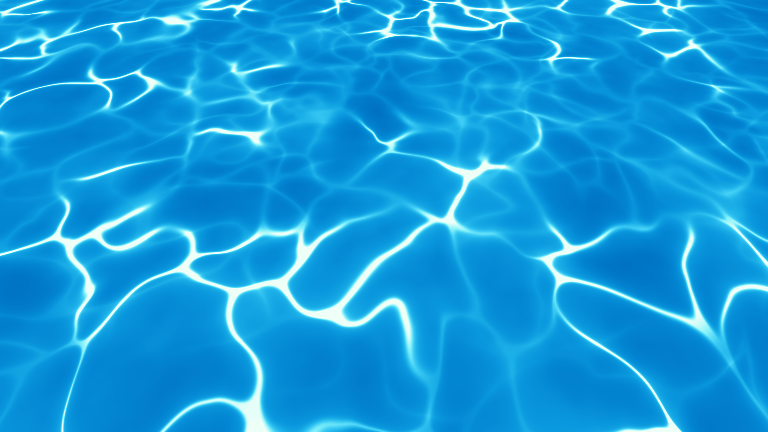
Write a Shadertoy shader that draws this texture.

```glsl
// Sunlit swimming pool water: a web of bright caustic lines receding over blue.

const float HORIZON = 1.5;     // height of the vanishing line, in canvas heights
const float CELL_DENSITY = 5.0;

vec2 hash2(vec2 p) {
    vec3 q = fract(vec3(p.xyx) * vec3(0.1031, 0.1030, 0.0973));
    q += dot(q, q.yzx + 33.33);
    return fract((q.xx + q.yz) * q.zy);
}

// Smooth value noise with two independent channels
vec2 noise2(vec2 p) {
    vec2 i = floor(p), f = fract(p);
    vec2 u = f * f * f * (f * (f * 6.0 - 15.0) + 10.0);
    vec2 low = mix(hash2(i), hash2(i + vec2(1, 0)), u.x);
    vec2 high = mix(hash2(i + vec2(0, 1)), hash2(i + vec2(1, 1)), u.x);
    return mix(low, high, u.y);
}

float fbm(vec2 p) {
    float sum = 0.0, gain = 0.55;
    for (int i = 0; i < 4; i++) {
        sum += gain * noise2(p).x;
        p = mat2(1.6, 1.2, -1.2, 1.6) * p + 7.3;
        gain *= 0.5;
    }
    return sum;
}

vec2 ripple(vec2 p, float bend) {
    p += bend * (noise2(p * 1.2 + 3.7) - 0.5);
    return p + 0.12 * (noise2(p * 3.4 + 19.1) - 0.5);
}

vec2 cellPoint(vec2 id) {
    return id + 0.08 + 0.84 * hash2(id + 57.0);
}

// Distance to the nearest cell border, with rounded corners
float webDistance(vec2 p, float sharpness) {
    vec2 home = floor(p), nearest = vec2(0), nearestId = home;
    float best = 1e3;
    for (int y = -1; y <= 1; y++)
    for (int x = -1; x <= 1; x++) {
        vec2 id = home + vec2(x, y);
        vec2 offset = cellPoint(id) - p;
        float d = dot(offset, offset);
        if (d < best) { best = d; nearest = offset; nearestId = id; }
    }
    float sum = 1e-6;
    for (int y = -2; y <= 2; y++)
    for (int x = -2; x <= 2; x++) {
        if (x == 0 && y == 0) continue;
        vec2 offset = cellPoint(nearestId + vec2(x, y)) - p;
        float border = dot(0.5 * (nearest + offset), normalize(offset - nearest));
        sum += exp(-sharpness * border);
    }
    return max(-log(sum) / sharpness, 0.0);
}

// Light level 0 to 6, from deep blue to white
vec3 waterColor(float level) {
    vec3 color = vec3(0.00, 0.45, 0.77);
    color = mix(color, vec3(0.01, 0.52, 0.82), clamp(level, -0.6, 1.0));
    color = mix(color, vec3(0.04, 0.60, 0.87), clamp(level - 1.0, 0.0, 1.0));
    color = mix(color, vec3(0.11, 0.69, 0.91), clamp(level - 2.0, 0.0, 1.0));
    color = mix(color, vec3(0.24, 0.80, 0.96), clamp(level - 3.0, 0.0, 1.0));
    color = mix(color, vec3(0.53, 0.95, 0.98), clamp(level - 4.0, 0.0, 1.0));
    return mix(color, vec3(0.93, 1.00, 0.97), clamp(level - 5.0, 0.0, 1.0));
}

void mainImage(out vec4 fragColor, in vec2 fragCoord) {
    vec2 uv = fragCoord / iResolution.y;
    float centerX = 0.5 * iResolution.x / iResolution.y;

    // Perspective onto the water plane
    vec2 plane = CELL_DENSITY * vec2(uv.x - centerX, 1.25) / (HORIZON - uv.y);
    plane += vec2(40.0, 20.0);

    // Main web: thin cores that fade in and out, inside a soft glow
    float web = webDistance(ripple(plane, 0.75), 22.0);
    float focus = smoothstep(0.22, 0.78, noise2(plane * 0.9 + 11.0).x);
    float coreWidth = mix(0.018, 0.065, uv.y) * mix(1.5, 1.0, focus);
    float core = exp(-pow(web / coreWidth, 2.0)) * mix(0.1, 1.0, focus * focus);
    float halo = exp(-web / (2.6 * coreWidth)) * mix(0.35, 1.0, focus);
    float glow = exp(-web / 0.15) * mix(0.5, 1.0, focus);

    // Second web: faint, blurred wisps
    vec2 slanted = mat2(0.8, 0.45, -0.6, 0.9) * plane + 31.0;
    float wispDistance = webDistance(ripple(slanted, 0.9), 14.0);
    float wispPatch = smoothstep(0.35, 0.8, noise2(plane * 0.7 + 5.0).y);
    float wisp = exp(-wispDistance / 0.09) * wispPatch;

    // Broad swells and fine mottling
    float swell = 2.6 * (fbm(plane * 0.75 + 2.0) - 0.5);
    float mottle = 0.5 * (fbm(plane * vec2(2.2, 2.8) + 8.0) - 0.5);

    float level = 0.65 + swell + mottle + 1.1 * glow + 1.2 * halo + 3.6 * core + 1.3 * wisp;
    fragColor = vec4(clamp(waterColor(level), 0.0, 1.0), 1.0);
}
```
